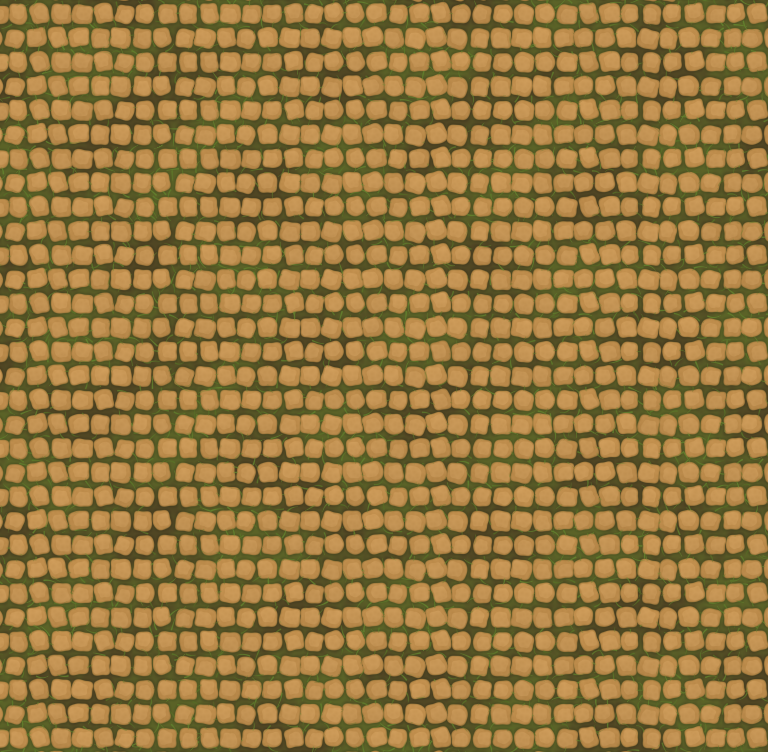
Reproduce this texture procedurally as a Shadertoy shader.

```glsl
// Rows of rounded sandy cobbles set in mossy soil with blades of grass.
// Stones are jittered superellipses whose shapes recur in every second row;
// soil uses cellular noise and layered sines, grass is scattered curved strokes.

const float ROWS = 31.15;         // rows over the canvas height
const float ROW_ASPECT = 31.83;   // row heights over the canvas width
const float COLUMN_WIDTH = 0.874; // column pitch in row heights

const vec3 STONE_TOP = vec3(0.775, 0.585, 0.335);
const vec3 STONE_BODY = vec3(0.735, 0.545, 0.295);
const vec3 STONE_RIM = vec3(0.62, 0.47, 0.23);
const vec3 SOIL = vec3(0.305, 0.265, 0.135);
const vec3 MOSS = vec3(0.345, 0.375, 0.15);
const vec3 GRASS_DARK = vec3(0.33, 0.42, 0.14);
const vec3 GRASS_LIGHT = vec3(0.40, 0.55, 0.19);

vec2 hash2(vec2 p) {
    vec3 q = fract(p.xyx * vec3(0.1031, 0.1030, 0.0973));
    q += dot(q, q.yzx + 33.33);
    return fract((q.xx + q.yz) * q.zy);
}

mat2 rotation(float angle) {
    float c = cos(angle), s = sin(angle);
    return mat2(c, -s, s, c);
}

// Distance to the nearest scattered point
float cellular(vec2 p) {
    vec2 cell = floor(p);
    float nearest = 2.0;
    for (int y = -1; y <= 1; y++)
    for (int x = -1; x <= 1; x++) {
        vec2 id = cell + vec2(x, y);
        nearest = min(nearest, length(p - id - hash2(id + 71.0)));
    }
    return nearest;
}

// Broad patches from layered sines, about 0..1
float patches(vec2 p) {
    float s = sin(p.x * 0.9 + 1.7 * sin(p.y * 0.6)) + sin(p.y * 1.1 + 1.9 * sin(p.x * 0.43))
            + 0.6 * sin(p.x * 2.3 - p.y * 1.7);
    return clamp(0.5 + 0.22 * s, 0.0, 1.0);
}

float superellipse(vec2 p, vec2 halfSize, float power) {
    vec2 q = pow(abs(p / halfSize) + 1e-4, vec2(power));
    return (pow(q.x + q.y, 1.0 / power) - 1.0) * min(halfSize.x, halfSize.y);
}

// Nearest stone: signed distance, with its local position and seed
float stones(vec2 p, out vec2 local, out vec2 seed) {
    float nearest = 9.0;
    float baseRow = floor(p.y - 0.08);
    for (int y = -1; y <= 1; y++) {
        float row = baseRow + float(y);
        float parity = mod(row, 2.0);
        float shift = mix(0.39, 0.20, parity);
        float baseColumn = floor(p.x / COLUMN_WIDTH - shift);
        for (int x = -1; x <= 1; x++) {
            float column = baseColumn + float(x);
            vec2 shape = hash2(vec2(column + 9.0, parity * 17.0 + 3.0));
            vec2 form = hash2(vec2(column + 41.0, parity * 29.0 + 5.0));
            vec2 own = hash2(vec2(column + 5.0, row + 7.0));
            vec2 centre = vec2((column + 0.5 + shift) * COLUMN_WIDTH, row + 0.58);
            centre += (form - 0.5) * vec2(0.10, 0.07) + (own - 0.5) * 0.035;
            vec2 halfSize = vec2(0.365, 0.375) + shape * vec2(0.08, 0.06);
            vec2 q = rotation((form.y - 0.5) * 0.5 + (own.x - 0.5) * 0.1) * (p - centre);
            q.x += q.y * (shape.y - 0.5) * 0.2;
            float d = superellipse(q, halfSize, 2.5 + 2.0 * form.x);
            d += 0.012 * sin(atan(q.y, q.x) * 5.0 + shape.x * 40.0);
            if (d < nearest) {
                nearest = d;
                local = q;
                seed = own;
            }
        }
    }
    return nearest;
}

// Tapered curved blades: coverage and tint
vec2 grass(vec2 p, float scale, float growth, float soft) {
    vec2 g = p * scale, cell = floor(g), blade = vec2(0.0);
    for (int y = -1; y <= 1; y++)
    for (int x = -1; x <= 1; x++) {
        vec2 id = cell + vec2(x, y);
        vec2 place = hash2(id + 13.0), form = hash2(id + 157.0);
        vec2 q = rotation(form.x * 6.2832) * (g - id - place) / scale;
        float size = 0.30 + 0.22 * form.y;
        float t = clamp(q.x / size + 0.5, 0.0, 1.0);
        q.y -= (place.x - 0.5) * 0.6 * t * (1.0 - t);
        float d = length(vec2(q.x - (t - 0.5) * size, q.y)) - 0.032 * (1.0 - 0.8 * t);
        float cover = (1.0 - smoothstep(-soft, soft, d)) * step(place.y, growth);
        if (cover > blade.x) blade = vec2(cover, form.y);
    }
    return blade;
}

void mainImage(out vec4 fragColor, in vec2 fragCoord) {
    vec2 p = fragCoord / iResolution.xy * vec2(ROW_ASPECT, ROWS);
    float soft = max(0.7 * ROWS / iResolution.y, 0.025);
    vec2 local, seed;
    float d = stones(p, local, seed);

    // Soil, moss and grass in the joints
    float lush = patches(p);
    float mottle = cellular(p * 2.7);
    vec3 colour = mix(SOIL, MOSS, clamp(lush * 1.3 - 0.35 + 0.5 * mottle, 0.0, 1.0));
    colour *= mix(0.92, 1.03, smoothstep(0.0, 0.14, d));
    vec2 blade = grass(p, 2.3, 0.35 + 0.6 * lush, soft);
    vec3 bladeColour = mix(GRASS_DARK, GRASS_LIGHT, blade.y);
    colour = mix(colour, bladeColour, 0.75 * blade.x);

    // Worn stone: darker rim, tilted paler facet, faint grain
    float tilt = dot(local, rotation(seed.x * 6.2832) * vec2(0.25, 0.0));
    float facet = 1.0 - smoothstep(-0.17, -0.11, d + tilt);
    vec3 stone = mix(STONE_BODY, STONE_TOP, facet);
    stone = mix(stone, STONE_RIM, 0.75 * smoothstep(-0.075, 0.0, d));
    stone *= 0.985 + 0.04 * seed.y + 0.06 * local.y;
    stone += 0.025 * (cellular(p * 5.0) - 0.5);
    stone = mix(stone, bladeColour, 0.35 * blade.x * smoothstep(-0.10, -0.02, d));

    colour = mix(colour, stone, 1.0 - smoothstep(-soft, soft, d));
    fragColor = vec4(colour, 1.0);
}
```
